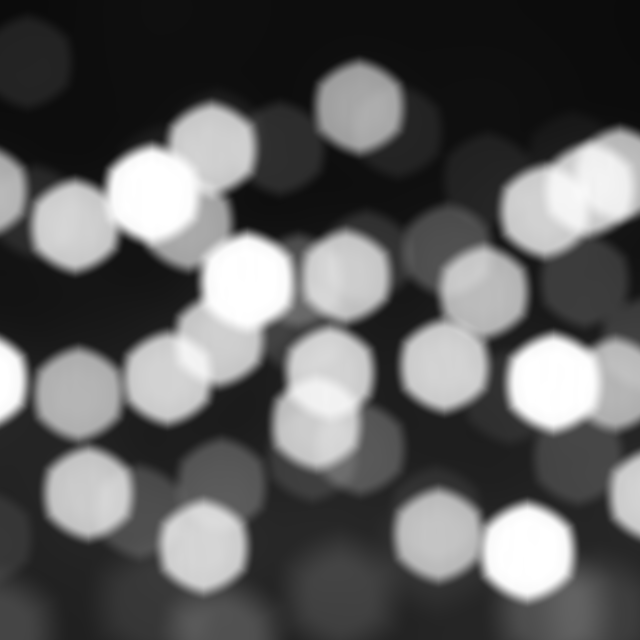
Write a three.js fragment shader that draws this background.

```glsl
// Out-of-focus night lights: rounded hexagonal bokeh discs in grey on near black.
// Jittered grids scatter clustered bright discs, faint ghosts and blurred low glows;
// overlapping discs are blended with a screen so that the shared area brightens.

#define DISC_RADIUS 0.068
#define ROUNDNESS 0.62
#define EDGE_SOFTNESS 0.0135
#define GLOW_SOFTNESS 0.036
#define LAMP_JITTER 1.3
#define GHOST_JITTER 1.0
#define SKY_TONE 0.05
#define GROUND_TONE 0.145
#define MOTTLE 0.012
#define MAX_LAMPS 30

varying vec2 vUv;

float hash(vec2 p) {
  return fract(sin(dot(p, vec2(12.9898, 78.233))) * 43758.5453);
}

float valueNoise(vec2 p) {
  vec2 cell = floor(p);
  vec2 f = fract(p);
  f = f * f * (3.0 - 2.0 * f);
  float low = mix(hash(cell), hash(cell + vec2(1.0, 0.0)), f.x);
  float high = mix(hash(cell + vec2(0.0, 1.0)), hash(cell + vec2(1.0, 1.0)), f.x);
  return mix(low, high, f.y);
}

// Distance to a pointy-topped hexagon, blended with a circle to round it
float apertureDistance(vec2 p, float radius) {
  vec2 q = abs(p);
  float hexagon = max(q.x, 0.5 * q.x + 0.866 * q.y);
  return mix(hexagon, length(p), ROUNDNESS) - radius;
}

float disc(vec2 p, float radius, float softness) {
  float d = apertureDistance(p, radius);
  float rimShade = 1.0 - 0.05 * smoothstep(-0.7 * radius, 0.0, d);
  return rimShade * (1.0 - smoothstep(-softness, softness, d));
}

float screenBlend(float a, float b) {
  return 1.0 - (1.0 - a) * (1.0 - b);
}

// Centre of disc i in a jittered grid filling the box from low to high
vec2 scatter(float i, vec2 grid, vec2 low, vec2 high, float jitter, float seed) {
  vec2 cell = vec2(mod(i, grid.x), floor((i + 0.5) / grid.x));
  vec2 offset = vec2(hash(vec2(i, seed)), hash(vec2(i + 37.0, seed + 5.0)));
  return mix(low, high, (cell + 0.5 + jitter * (offset - 0.5)) / grid);
}

// Evenly spread pseudo-random rank of disc i
float rank(float i, float seed) {
  return fract(i * 0.618 + seed);
}

// Most lamps are light grey, some burn out to white, a few stay dim
float lampTone(float t) {
  float tone = mix(0.62, 0.8, smoothstep(0.1, 0.6, t));
  tone = mix(tone, 1.02, step(0.78, t));
  return mix(0.25, tone, step(0.13, t));
}

void main() {
  vec2 p = vUv;

  // Dark backdrop, lifting towards the ground
  float light = mix(GROUND_TONE, SKY_TONE, smoothstep(0.08, 0.8, p.y));
  light += 0.05 * (valueNoise(p * vec2(4.0, 6.0)) - 0.5) * (1.0 - 0.6 * p.y);

  // Strongly blurred glows along the bottom
  for (int i = 0; i < 7; i++) {
    float k = float(i);
    vec2 centre = scatter(k, vec2(7.0, 1.0), vec2(-0.05, -0.01), vec2(1.05, 0.14), GHOST_JITTER, 3.0);
    float tone = mix(0.02, 0.22, rank(k, 0.75));
    light = screenBlend(light, tone * disc(p - centre, 1.15 * DISC_RADIUS, GLOW_SOFTNESS));
  }

  // Faint ghosts, stronger near the ground
  for (int i = 0; i < 20; i++) {
    float k = float(i);
    vec2 centre = scatter(k, vec2(5.0, 4.0), vec2(-0.03, 0.14), vec2(1.03, 0.93), GHOST_JITTER, 11.0);
    float tone = mix(0.04, 0.17, rank(k, 0.3)) * mix(1.3, 0.8, centre.y);
    light = screenBlend(light, tone * disc(p - centre, DISC_RADIUS, EDGE_SOFTNESS));
  }

  // Bright lamps across the middle band, each with a weak halo
  float lamps = 0.0;
  float halo = 0.0;
  for (int i = 0; i < MAX_LAMPS; i++) {
    float k = float(i);
    vec2 centre = scatter(k, vec2(6.0, 5.0), vec2(-0.03, 0.15), vec2(1.03, 0.82), LAMP_JITTER, 23.0);
    float tone = lampTone(rank(k, 0.45));
    float radius = DISC_RADIUS * (1.0 + 0.06 * step(1.0, tone));
    lamps = screenBlend(lamps, min(1.0, tone * disc(p - centre, radius, EDGE_SOFTNESS)));
    halo += 0.03 * tone * (1.0 - smoothstep(0.0, 2.0 * DISC_RADIUS, length(p - centre)));
  }

  // Fine vertical mottling inside the lamps
  float mottle = valueNoise(p * vec2(110.0, 24.0)) - 0.5;
  lamps *= 1.0 + MOTTLE * mottle;
  light = screenBlend(light + halo, min(lamps, 1.0));

  gl_FragColor = vec4(vec3(clamp(light, 0.0, 1.0)), 1.0);
}
```
